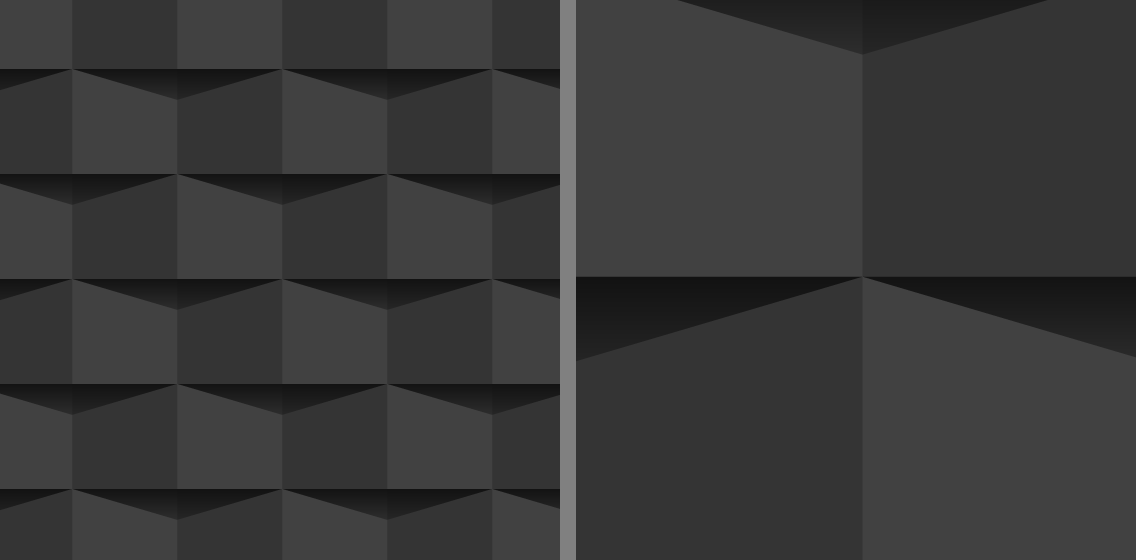
Left: the whole. Right: its middle third, enlarged.
A Shadertoy shader for this pattern:

```glsl
// Dark wall of folded panels with shaded recesses under each row edge.

const float CELL = 0.1875;                   // panel size, canvas heights
const vec2  ORIGIN = vec2(0.12891, 0.12305); // grid corner, from the top left
const float FOLD_DEPTH = 0.295;              // deepest recess, in panels
const float LIGHT_FACE = 0.253;
const float DARK_FACE = 0.204;
const vec2  LIGHT_RECESS = vec2(0.073, 0.178); // grey at top and at tip
const vec2  DARK_RECESS = vec2(0.070, 0.150);
const int   SAMPLES = 4;                     // antialiasing grid per axis

// Grey level of the wall at p, with y measured downwards.
float panelWall(vec2 p) {
    vec2 grid = (p - ORIGIN) / CELL;
    vec2 cell = floor(grid);
    vec2 local = fract(grid);

    // Alternate faces mirror each other, so neighbours meet at a fold.
    bool isLight = mod(cell.x + cell.y, 2.0) < 0.5;
    float slope = isLight ? local.x : 1.0 - local.x;
    float face = isLight ? LIGHT_FACE : DARK_FACE;
    vec2 recess = isLight ? LIGHT_RECESS : DARK_RECESS;

    // The recess is a wedge, fading from its upper edge down to the tip.
    float shade = mix(recess.x, recess.y, min(local.y / FOLD_DEPTH, 1.0));
    return local.y < FOLD_DEPTH * slope ? shade : face;
}

void mainImage(out vec4 fragColor, in vec2 fragCoord) {
    // Average a grid of samples inside the pixel to smooth the edges.
    float grey = 0.0;
    for (int j = 0; j < SAMPLES; j++) {
        for (int i = 0; i < SAMPLES; i++) {
            vec2 offset = (vec2(i, j) + 0.5) / float(SAMPLES) - 0.5;
            vec2 uv = (fragCoord + offset) / iResolution.y;
            grey += panelWall(vec2(uv.x, 1.0 - uv.y));
        }
    }
    fragColor = vec4(vec3(grey / float(SAMPLES * SAMPLES)), 1.0);
}
```
